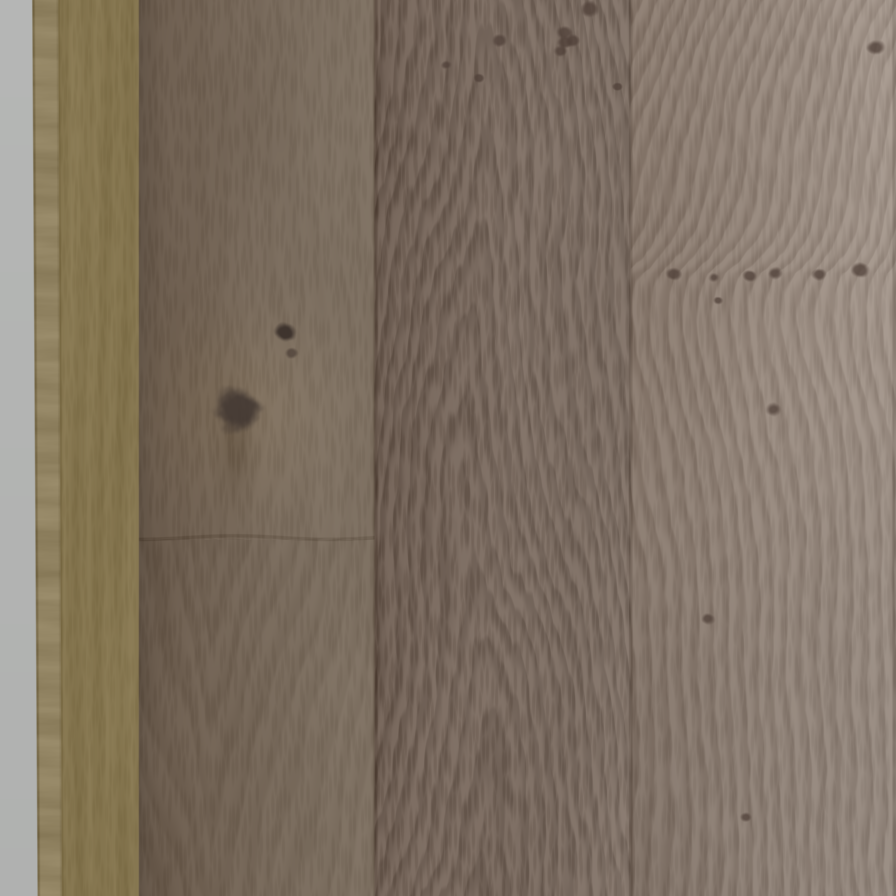
This texture is drawn by a WebGL 2 fragment shader. Its source:

```glsl
#version 300 es
precision highp float;
// Wide oak floor planks beside a pale wall and an upright yellow wooden trim.

uniform vec2 u_resolution;
out vec4 fragColor;

vec2 hash2(vec2 p) {
  vec3 q = fract(p.xyx * vec3(0.1031, 0.1030, 0.0973));
  q += dot(q, q.yzx + 33.33);
  return fract((q.xx + q.yz) * q.zy);
}

// Cellular noise: distance to the nearest scattered point.
float cells(vec2 p) {
  vec2 cell = floor(p), f = p - cell;
  float d = 2.0;
  for (int j = -1; j <= 1; j++)
    for (int i = -1; i <= 1; i++) {
      vec2 o = vec2(i, j);
      d = min(d, length(o + hash2(cell + o + 71.0) - f));
    }
  return d;
}

// Layered sines, each turned and finer than the last.
float waves(vec2 p) {
  float sum = 0.0, amp = 0.5;
  for (int i = 0; i < 4; i++) {
    sum += amp * sin(p.x + 1.6 * sin(p.y));
    p = mat2(1.5, 1.1, -1.1, 1.5) * p + 1.3;
    amp *= 0.5;
  }
  return sum;
}

// Growth ring: slow darkening, then a quick return to pale wood.
float ring(float f) {
  float s = fract(f);
  return smoothstep(0.15, 0.75, s) * (1.0 - smoothstep(0.8, 1.0, s));
}

float line(float d, float width) {
  return 1.0 - smoothstep(0.3 * width, width, abs(d));
}

// Soft dark knot with a wavy outline.
float knot(vec2 p, vec2 centre, float r) {
  vec2 d = (p - centre) * vec2(0.85, 1.0);
  return 1.0 - smoothstep(0.45, 1.2, length(d) / r + 0.25 * waves(p * 90.0));
}

// Plank with a butt joint and quiet grain bending round one large knot.
vec3 quietPlank(vec2 p, float pores) {
  float t = (p.x - 0.155) / 0.263;
  float lower = 1.0 - smoothstep(0.397, 0.4, p.y);
  vec2 k = p - vec2(0.264, 0.543);
  float bend = 0.045 * sign(k.x) * exp(-dot(k, k) * 60.0) * (1.0 - lower);
  float vee = abs(p.x - 0.235) * 42.0 - p.y * 9.0;
  float f = mix((p.x - bend) * 36.0, vee, lower) + 0.9 * waves(p * vec2(22.0, 5.0) + lower * 4.0);
  vec3 c = mix(vec3(0.435, 0.375, 0.318), vec3(0.505, 0.452, 0.395), smoothstep(0.0, 0.9, t));
  c += 0.012 * waves(p * vec2(30.0, 9.0)) - 0.022 * ring(f) * (0.5 + 0.6 * lower) - 0.025 * pores;
  c += vec3(0.035, 0.03, 0.015) * exp(-dot(k, k) * 110.0) * (1.0 - lower);
  // Shadow trailing below the knot, then the knots themselves.
  c -= 0.06 * exp(-pow(k.x / 0.018, 2.0) - pow((k.y + 0.045) / 0.05, 2.0));
  c = mix(c, vec3(0.25, 0.21, 0.19), 0.85 * knot(p, vec2(0.264, 0.543), 0.023));
  c = mix(c, vec3(0.22, 0.18, 0.16), 0.9 * knot(p, vec2(0.318, 0.628), 0.010));
  c = mix(c, vec3(0.29, 0.24, 0.21), 0.7 * knot(p, vec2(0.325, 0.606), 0.006));
  return c - 0.05 * line(p.y - 0.4 - 0.002 * sin(p.x * 30.0), 0.003);
}

// Plank with tall pointed arches stacked along its middle.
vec3 archedPlank(vec2 p, float pores) {
  float dx = p.x - 0.53 - 0.012 * sin(p.y * 9.0);
  float f = sqrt(dx * dx + 0.00015) * 62.0 + p.y * 9.0;
  f += 0.75 * waves(p * vec2(26.0, 8.0)) + 0.35 * cells(p * vec2(110.0, 22.0));
  vec3 c = mix(vec3(0.475, 0.412, 0.368), vec3(0.535, 0.478, 0.437), (p.x - 0.418) / 0.286);
  c += 0.015 * waves(p * vec2(24.0, 4.0) + 2.0);
  return c - vec3(0.062, 0.060, 0.058) * ring(f) - 0.045 * pores;
}

// Plank whose lines sweep sideways and kink at a row of small knots.
vec3 sweptPlank(vec2 p, float pores) {
  float h = p.y - 0.695;
  float sweep = h > 0.0 ? 0.22 * h * h / 0.3 - 0.045 * exp(-h / 0.04)
                        : -0.09 * exp(h / 0.16) + 0.045 * exp(h / 0.04);
  float f = (p.x - sweep) * 56.0 + 0.7 * waves(p * vec2(13.0, 8.0)) + 0.2 * cells(p * vec2(100.0, 25.0));
  vec3 c = mix(vec3(0.555, 0.497, 0.452), vec3(0.645, 0.595, 0.555), (p.x - 0.704) / 0.296);
  c *= 0.95 + 0.07 * smoothstep(0.0, 0.7, p.y);
  c += 0.012 * waves(p * vec2(16.0, 5.0));
  return c - vec3(0.058, 0.060, 0.060) * ring(f) - 0.03 * pores;
}

void main() {
  vec2 p = gl_FragCoord.xy / u_resolution;
  float px = 1.0 / u_resolution.x;
  float pores = 1.0 - smoothstep(0.15, 0.55, cells(p * vec2(190.0, 24.0)));

  // Three planks and their seams.
  vec3 c = quietPlank(p, pores);
  c = mix(c, archedPlank(p, pores), smoothstep(-px, px, p.x - 0.418));
  c = mix(c, sweptPlank(p, pores), smoothstep(-px, px, p.x - 0.704));
  c -= 0.07 * (line(p.x - 0.419, 0.004) + line(p.x - 0.704, 0.003) + line(p.x - 0.998, 0.003));

  // Pin knots: a cluster at the top, a row across, and strays.
  for (int i = 0; i < 20; i++) {
    vec2 r = hash2(vec2(float(i) + 3.0, 17.0));
    vec2 at = i < 9 ? vec2(0.46 + 0.24 * r.x, 0.9 + 0.09 * r.y)
            : i < 15 ? vec2(0.735 + 0.042 * float(i - 9) + 0.02 * r.x, 0.685 + 0.014 * r.y)
            : vec2(0.73 + 0.25 * r.x, 0.05 + 0.2 * float(i - 15) + 0.1 * r.y);
    c = mix(c, vec3(0.31, 0.25, 0.22), 0.75 * knot(p, at, 0.004 + 0.004 * r.y));
  }

  // Yellow trim: long face, then the cross-grained edge.
  float streak = waves(vec2(p.x * 260.0, p.y * 5.0));
  vec3 face = vec3(0.525, 0.465, 0.315) + 0.025 * streak - 0.02 * pores + 0.012 * waves(p * vec2(40.0, 6.0));
  float band = waves(vec2(p.y * 150.0, p.x * 18.0)) + 0.5 * waves(vec2(p.y * 42.0, 2.0));
  vec3 edge = vec3(0.57, 0.515, 0.385) + 0.035 * band;
  face = mix(edge, face, smoothstep(-px, px, p.x - 0.069 + 0.004 * p.y));
  face -= 0.04 * line(p.x - 0.069 + 0.004 * p.y, 0.003);
  c *= 1.0 - 0.12 * exp(-max(p.x - 0.155, 0.0) / 0.012);
  c = mix(face, c, smoothstep(-px, px, p.x - 0.155));

  // Pale wall with a leaning boundary.
  float wallEnd = 0.042 - 0.006 * p.y;
  vec3 wall = vec3(0.70, 0.705, 0.70) + 0.02 * (p.y - 0.5);
  c -= 0.10 * line(p.x - wallEnd, 0.004);
  c = mix(wall, c, smoothstep(-px, px, p.x - wallEnd));
  fragColor = vec4(c, 1.0);
}
```
